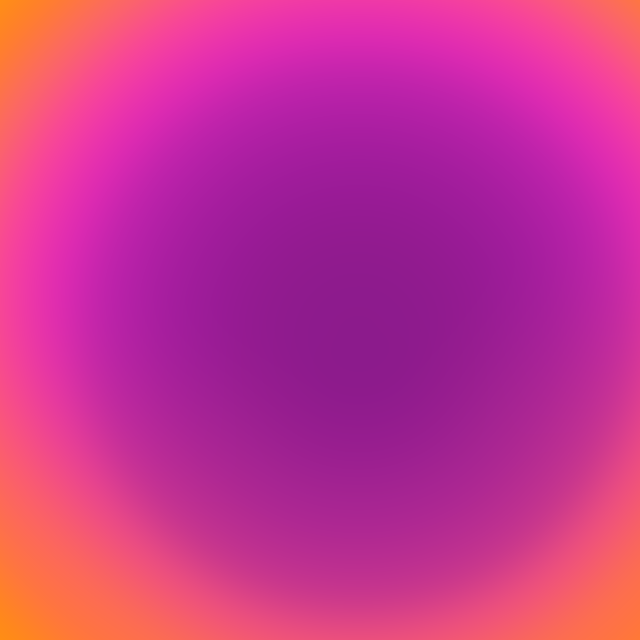
Reproduce this background procedurally as a Shadertoy shader.

```glsl
const vec2 CENTER = vec2(0.56, 0.473);
const vec2 WARM_DIRECTION = vec2(0.15, -0.99);
const vec2 WARM_RANGE = vec2(-0.4, 0.8);
const float STOP_SPACING = 0.08;
const int LAST_STOP = 10;

// Colours from the centre outwards, one per STOP_SPACING
const vec3 VIVID[11] = vec3[11](
    vec3(0.55, 0.105, 0.55), vec3(0.555, 0.105, 0.553),
    vec3(0.575, 0.105, 0.565), vec3(0.61, 0.108, 0.595),
    vec3(0.665, 0.118, 0.63), vec3(0.75, 0.137, 0.67),
    vec3(0.88, 0.175, 0.69), vec3(0.965, 0.265, 0.605),
    vec3(0.985, 0.40, 0.40), vec3(1.0, 0.50, 0.17),
    vec3(1.0, 0.58, 0.06));

const vec3 WARM[11] = vec3[11](
    vec3(0.55, 0.105, 0.55), vec3(0.555, 0.106, 0.55),
    vec3(0.59, 0.115, 0.56), vec3(0.64, 0.138, 0.57),
    vec3(0.70, 0.165, 0.57), vec3(0.785, 0.215, 0.55),
    vec3(0.93, 0.32, 0.48), vec3(0.985, 0.42, 0.33),
    vec3(1.0, 0.47, 0.22), vec3(1.0, 0.55, 0.08),
    vec3(1.0, 0.60, 0.05));

vec3 stopColor(int index, float warmth) {
    int i = clamp(index, 0, LAST_STOP);
    return mix(VIVID[i], WARM[i], warmth);
}

// Catmull-Rom interpolation keeps the gradient free of visible rings
vec3 radialRamp(float radius, float warmth) {
    float position = clamp(radius / STOP_SPACING, 0.0, float(LAST_STOP));
    int i = int(floor(position));
    float t = fract(position);
    vec3 a = stopColor(i - 1, warmth);
    vec3 b = stopColor(i, warmth);
    vec3 c = stopColor(i + 1, warmth);
    vec3 d = stopColor(i + 2, warmth);
    return b + 0.5 * t * (c - a + t * (2.0 * a - 5.0 * b + 4.0 * c - d
        + t * (3.0 * (b - c) + d - a)));
}

void mainImage(out vec4 fragColor, in vec2 fragCoord) {
    vec2 offset = fragCoord / iResolution.xy - CENTER;
    float radius = length(offset);

    // The lower side turns to coral sooner than the upper side
    float facing = dot(offset, normalize(WARM_DIRECTION)) / max(radius, 0.001);
    float warmth = smoothstep(WARM_RANGE.x, WARM_RANGE.y, facing);

    vec3 color = radialRamp(radius, warmth);
    fragColor = vec4(clamp(color, 0.0, 1.0), 1.0);
}
```
